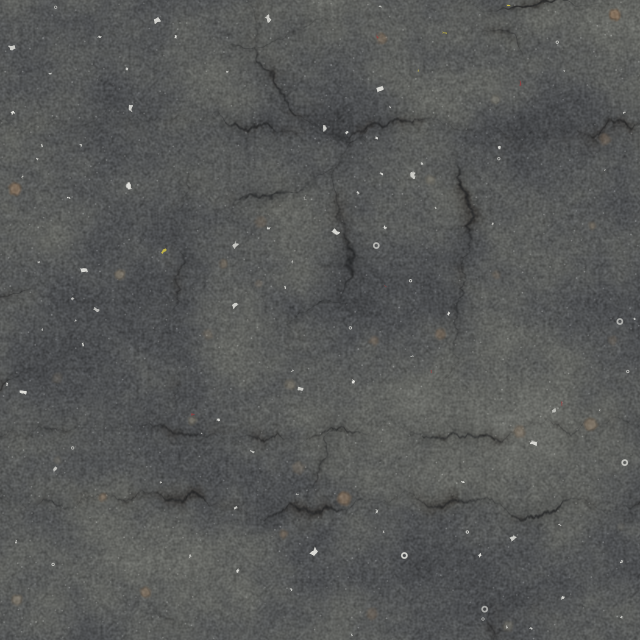
This texture is drawn by a WebGL 1 fragment shader. Its source:

```glsl
precision highp float;
uniform vec2 u_resolution;

const vec3 COOL_TINT = vec3(0.975, 1.0, 1.03);
const vec3 WARM_TINT = vec3(1.0, 1.015, 0.975);
const vec3 CRACK_COLOR = vec3(0.15, 0.155, 0.16);
const vec3 SOIL_COLOR = vec3(0.22, 0.205, 0.195);
const vec3 GUM_GREY = vec3(0.50, 0.49, 0.45);
const vec3 GUM_TAN = vec3(0.57, 0.46, 0.36);
const vec3 PAPER = vec3(0.88, 0.88, 0.86);
const vec3 YELLOW = vec3(0.80, 0.74, 0.28);
const vec3 RED = vec3(0.62, 0.23, 0.24);

vec2 hash2(vec2 p) {
  vec3 q = fract(p.xyx * vec3(0.1031, 0.1030, 0.0973));
  q += dot(q, q.yzx + 33.33);
  return fract((q.xx + q.yz) * q.zy);
}

float corner(vec2 cell, vec2 f, vec2 o) {
  return dot(hash2(cell + o) * 2.0 - 1.0, f - o);
}

float noise(vec2 p) {
  vec2 c = floor(p), f = p - c;
  vec2 w = f * f * f * (f * (f * 6.0 - 15.0) + 10.0);
  vec2 e = vec2(1.0, 0.0);
  return mix(mix(corner(c, f, e.yy), corner(c, f, e.xy), w.x),
             mix(corner(c, f, e.yx), corner(c, f, e.xx), w.x), w.y);
}

float fbm(vec2 p) {
  float sum = 0.0, amp = 1.0;
  for (int i = 0; i < 5; i++) {
    sum += amp * noise(p);
    p = mat2(1.6, 1.2, -1.2, 1.6) * p + 17.3;
    amp *= 0.55;
  }
  return sum;
}

float disc(float dist, float soft) {
  return 1.0 - smoothstep(-soft, soft, dist);
}

// Distance to the nearest border between slabs
float slabEdge(vec2 p) {
  vec2 c = floor(p), f = p - c, nearest = vec2(0.0);
  float best = 9.0, edge = 9.0;
  for (int j = -1; j <= 1; j++) for (int i = -1; i <= 1; i++) {
    vec2 o = vec2(float(i), float(j));
    vec2 r = o + hash2(c + o + 41.0) - f;
    if (dot(r, r) < best) { best = dot(r, r); nearest = r; }
  }
  for (int j = -2; j <= 2; j++) for (int i = -2; i <= 2; i++) {
    vec2 o = vec2(float(i), float(j));
    vec2 r = o + hash2(c + o + 41.0) - f, d = r - nearest;
    if (dot(d, d) > 0.0001) edge = min(edge, dot(0.5 * (r + nearest), normalize(d)));
  }
  return edge;
}

// Distance to a wandering crack that runs along x
float seam(vec2 p, float height) {
  float drift = 0.09 * noise(vec2(p.x * 3.0, height * 37.0));
  float jag = 0.035 * fbm(vec2(p.x * 14.0, height * 91.0));
  return abs(p.y - height - drift - jag);
}

// Offset to the item of this cell in xy, two random values in zw
vec4 scatter(vec2 p, float freq, float seed) {
  vec2 q = p * freq + seed, c = floor(q);
  vec2 jitter = (hash2(c + seed) - 0.5) * 0.7;
  return vec4((q - c - 0.5 - jitter) / freq, hash2(c + seed + 71.0));
}

// Dark line in x, soft grime around it in y
vec2 crackShade(float dist, float strength, float px) {
  float width = 0.0022 * strength;
  return vec2(disc(dist - width, px + 0.0008), exp(-dist * 75.0)) * strength;
}

vec3 addGum(vec3 color, vec2 p, float px) {
  vec4 s = scatter(p, 8.0, 5.0);
  float radius = mix(0.006, 0.011, s.w);
  float dist = length(s.xy) + 0.003 * noise(p * 130.0) - radius;
  float cover = disc(dist, px + 0.0015) * step(s.z, 0.5);
  float rim = smoothstep(-0.005, -0.001, dist);
  vec3 gum = mix(GUM_GREY, GUM_TAN, fract(s.w * 7.0)) * (1.0 - 0.22 * rim);
  return mix(color, gum + 0.12 * noise(p * 190.0), cover * mix(0.25, 0.8, fract(s.w * 13.0)));
}

vec3 addLitter(vec3 color, vec2 p, float freq, float density, float size, float px) {
  vec4 s = scatter(p, freq, freq);
  float angle = s.w * 40.0, c = cos(angle), n = sin(angle);
  float pick = fract(s.w * 17.0);
  vec2 q = abs(mat2(c, n, -n, c) * s.xy);
  vec2 extent = size * vec2(1.0, mix(0.3, 0.9, pick)) * mix(0.5, 1.0, s.w);
  float scrap = max(q.x - extent.x, q.y - extent.y) + size * 0.6 * noise(p / size);
  float ring = abs(length(q) - size * 0.7) - size * 0.25;
  float dist = mix(scrap, ring, step(0.86, pick));
  vec3 tint = mix(PAPER, YELLOW, step(pick, 0.09));
  tint = mix(tint, RED, step(pick, 0.04));
  return mix(color, tint, disc(dist, px * 0.7) * step(s.z, density) * mix(0.65, 1.0, s.w));
}

void main() {
  vec2 p = gl_FragCoord.xy / u_resolution.y;
  float px = 1.0 / u_resolution.y;

  // Mottled, weathered asphalt with fine grain
  float broad = fbm(p * vec2(3.2, 4.6) + 3.0);
  float patches = fbm(p * 16.0 + 50.0);
  float grain = 0.10 * noise(p * 230.0) + 0.07 * noise(p * 105.0 + 9.0);
  float tone = 0.348 + 0.115 * broad + 0.035 * patches;
  vec3 color = (tone + grain) * mix(COOL_TINT, WARM_TINT, smoothstep(0.29, 0.40, tone));

  // Oil stains and pale stone chips
  vec4 stain = scatter(p, 3.0, 13.0);
  color *= 1.0 - 0.16 * step(stain.z, 0.4) * disc(length(stain.xy) + 0.02 * patches - 0.035, 0.025);
  vec4 chip = scatter(p, 95.0, 2.0);
  color += 0.17 * chip.w * step(chip.z, 0.16) * disc(length(chip.xy) - 0.0011, px * 0.8);

  // Slab cracks, long seams and two cross cracks
  vec2 warp = 0.05 * vec2(fbm(p * 7.0), fbm(p * 7.0 + 30.0));
  float wear = smoothstep(-0.18, 0.25, noise(p * 9.0 + 20.0));
  float broken = smoothstep(0.02, 0.25, noise(p * 3.1 + 8.0));
  vec2 shade = crackShade(slabEdge((p + warp) * vec2(4.5, 5.5)) / 5.0, broken * (0.4 + 0.6 * wear), px);
  float seamWear = 0.25 + 0.75 * wear;
  shade = max(shade, crackShade(seam(p, 0.22), seamWear, px));
  shade = max(shade, crackShade(seam(p, 0.33), seamWear * 0.8, px));
  shade = max(shade, crackShade(seam(p, 0.81), seamWear, px));
  float span = smoothstep(0.33, 0.42, p.y) * (1.0 - smoothstep(0.70, 0.80, p.y));
  shade = max(shade, crackShade(seam(p.yx, 0.29), span * seamWear * 0.7, px));
  shade = max(shade, crackShade(seam(p.yx, 0.71), span * seamWear, px));

  // Crumbled soil beside the cracks
  float crumble = smoothstep(0.05, 0.45, patches + 0.5 * shade.y - 0.15) * shade.y;
  color = mix(color, SOIL_COLOR + grain, 0.65 * crumble);
  color *= 1.0 - 0.16 * shade.y;
  color = mix(color, CRACK_COLOR + 0.4 * grain, 0.75 * shade.x);

  // Trodden gum and scraps of litter
  color = addGum(color, p, px);
  color = addLitter(color, p, 9.0, 0.32, 0.0055, px);
  color = addLitter(color, p, 21.0, 0.20, 0.0026, px);
  gl_FragColor = vec4(clamp(color, 0.0, 1.0), 1.0);
}
```
